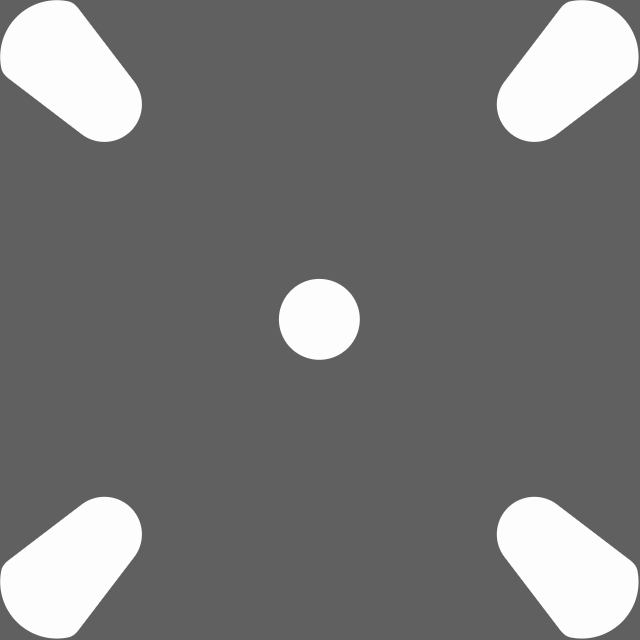
A WebGL 2 fragment shader for this background:

```glsl
#version 300 es
precision highp float;
// Flat grey field with a white disc in the middle and four white teardrop
// slots pointing at it from the corners. One slot is built as a distance
// function on the diagonal axis and mirrored into all four quadrants.

uniform vec2 u_resolution;
out vec4 fragColor;

const vec3 GREY = vec3(0.378);
const vec3 WHITE = vec3(0.992);
const vec2 CENTRE = vec2(0.499, 0.501);
const float DISC_RADIUS = 0.0632;

float discDistance(vec2 p, float radius) {
    return length(p) - radius;
}

// Intersection with its corners rounded over the width k.
float smoothMax(float a, float b, float k) {
    float h = max(k - abs(a - b), 0.0) / k;
    return max(a, b) + 0.25 * h * h * k;
}

// Round tip at the origin that opens along +y with the given half angle.
float wedgeDistance(vec2 q, float radius, float halfAngle) {
    float s = sin(halfAngle);
    float c = cos(halfAngle);
    bool inTip = dot(q, vec2(s, c)) < 0.0;
    return inTip ? discDistance(q, radius) : dot(q, vec2(c, -s)) - radius;
}

// Teardrop along +y: a wedge from the inner tip, closed by a wide outer cap.
float slotDistance(vec2 q, float inner, float innerRadius,
                   float outer, float outerRadius, float halfAngle) {
    float body = wedgeDistance(q - vec2(0.0, inner), innerRadius, halfAngle);
    float cap = discDistance(vec2(q.x, max(q.y - outer, 0.0)), outerRadius);
    return smoothMax(body, cap, 0.006);
}

// Mirror into one quadrant; x becomes the offset from its diagonal.
vec2 foldToDiagonal(vec2 p) {
    p = abs(p);
    return vec2(abs(p.x - p.y), p.x + p.y) * inversesqrt(2.0);
}

float coverage(float d, float pixel) {
    return clamp(0.5 - d / pixel, 0.0, 1.0);
}

void main() {
    float side = min(u_resolution.x, u_resolution.y);
    vec2 p = (gl_FragCoord.xy - 0.5 * u_resolution) / side + 0.5 - CENTRE;

    float disc = discDistance(p, DISC_RADIUS);
    float slot = slotDistance(foldToDiagonal(p), 0.475, 0.0586, 0.580, 0.0886, 0.134);
    float mask = coverage(min(disc, slot), 1.0 / side);

    fragColor = vec4(mix(GREY, WHITE, mask), 1.0);
}
```
